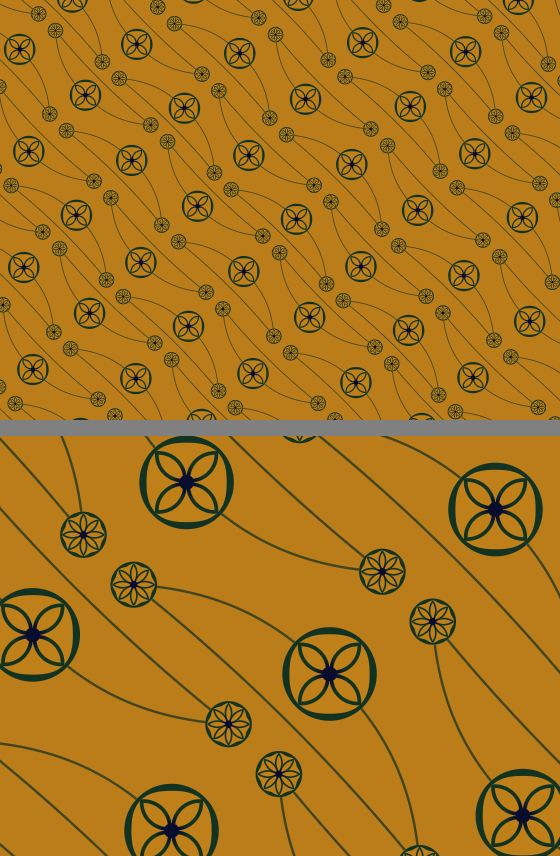
Top, the full canvas; bottom, a detail of the centre.
Reproduce this pattern procedurally as a Shadertoy shader.

```glsl
// Diagonal strands of petalled medallions on ochre: each link is a bowed stem and
// a near-straight stem joining two small rosettes, with a large one on the bow.
// Strands repeat along diagonal axes; paired strands bow in opposite directions.

const float CANVAS_HEIGHT = 576.0;   // design units per canvas height
const float LINK_PERIOD = 216.4;     // spacing of links along a strand
const float HALF_LINK = 92.0;        // link centre to small rosette
const float BAND_PERIOD = 208.5;     // two strand pairs per band
const float BAND_ORIGIN = -365.2;
const float BOW_HEIGHT = 34.0;

const vec3 OCHRE = vec3(0.73, 0.49, 0.10);
const vec3 LIGHT_OCHRE = vec3(0.75, 0.50, 0.10);
const vec3 OLIVE = vec3(0.25, 0.27, 0.12);
const vec3 GREEN = vec3(0.07, 0.20, 0.13);
const vec3 NAVY = vec3(0.03, 0.05, 0.18);

float coverage(float dist, float pixel) {
    return clamp(0.5 - dist / pixel, 0.0, 1.0);
}

// Lens with its tips at the origin and at (len, 0)
float lensDistance(vec2 p, float len, float halfWidth) {
    float h = 0.5 * len;
    float r = (h * h + halfWidth * halfWidth) / (2.0 * halfWidth);
    return length(vec2(p.x - h, abs(p.y) + r - halfWidth)) - r;
}

// Ring with outlined petals: x = ink, y = disc, z = dark core
vec3 rosette(vec2 p, float radius, float petals, float petalWidth,
             float outline, float rim, float pixel) {
    float r = length(p);
    if (r > radius + pixel) return vec3(0.0);
    float sector = 6.2831853 / petals;
    float angle = atan(p.y, p.x + 1e-5);
    angle -= sector * round(angle / sector);
    vec2 folded = r * vec2(cos(angle), sin(angle));

    float petal = lensDistance(folded, radius - 0.5 * rim, petalWidth);
    float edge = abs(petal + 0.5 * outline) - 0.5 * outline;
    float thickness = rim * (1.0 - 0.3 * cos(petals * angle));
    float ring = max(r - radius, radius - thickness - r);
    float heart = r - 0.16 * radius;
    return vec3(coverage(min(min(edge, ring), heart), pixel),
                coverage(r - radius, pixel),
                1.0 - smoothstep(0.10, 0.42, r / radius));
}

// Stem bowed by height between two ends, with x running from -1 to 1
float stemDistance(vec2 p, float height, float power) {
    float x = abs(p.x) / HALF_LINK;
    float curve = height * (1.0 - pow(x, power));
    float slope = height * power * pow(x, power - 1.0) / HALF_LINK;
    float dist = abs(p.y - curve) / sqrt(1.0 + slope * slope);
    return max(dist, abs(p.x) - HALF_LINK);
}

// Uneven pair spacing, with one slightly wider gap across the cloth
float strandPosition(float band, float pairIndex, float side) {
    float gap = side > 0.0 ? mix(22.6, 14.8, pairIndex) : 0.0;
    float position = BAND_ORIGIN + BAND_PERIOD * band + 106.8 * pairIndex + gap;
    return position + 11.3 * step(-245.0, position);
}

// One strand: x = stems, y = rosette ink, z = discs, w = dark cores
vec4 strand(vec2 p, float pixel) {
    float stems = min(stemDistance(p, BOW_HEIGHT, 2.4),
                      stemDistance(p, 5.0, 2.0));
    vec3 large = rosette(p - vec2(0.0, BOW_HEIGHT), 21.5, 4.0, 4.9, 1.7, 2.5, pixel);
    vec2 smallPoint = vec2(abs(p.x) - HALF_LINK, p.y);
    vec3 small = rosette(smallPoint, 10.6, 8.0, 1.8, 0.75, 1.3, pixel);
    return vec4(coverage(stems - 0.55, pixel), max(large, small));
}

void mainImage(out vec4 fragColor, in vec2 fragCoord) {
    float pixel = CANVAS_HEIGHT / iResolution.y;
    vec2 p = vec2(fragCoord.x, iResolution.y - fragCoord.y) * pixel;

    // Diagonal axes: x along the strands, y across them
    p *= vec2(0.9955, 1.0045);
    vec2 diagonal = vec2(p.x + p.y, p.y - p.x) * 0.70710678;
    float homeBand = floor((diagonal.y - BAND_ORIGIN) / BAND_PERIOD);

    vec4 layers = vec4(0.0);
    for (int b = -1; b <= 1; b++) {
        for (int pairIndex = 0; pairIndex < 2; pairIndex++) {
            for (int s = 0; s < 2; s++) {
                float side = float(2 * s - 1);
                float centre = 391.7 + 0.5 * LINK_PERIOD * float(1 - s);
                float along = diagonal.x - centre;
                along -= LINK_PERIOD * round(along / LINK_PERIOD);
                float across = diagonal.y
                    - strandPosition(homeBand + float(b), float(pairIndex), side);
                layers = max(layers, strand(vec2(along, across * side), pixel));
            }
        }
    }

    // Stems lie under the rosettes; their ink darkens to navy at the heart
    vec3 color = mix(OCHRE, OLIVE, layers.x);
    color = mix(color, LIGHT_OCHRE, layers.z);
    color = mix(color, mix(GREEN, NAVY, layers.w), layers.y);
    fragColor = vec4(color, 1.0);
}
```
